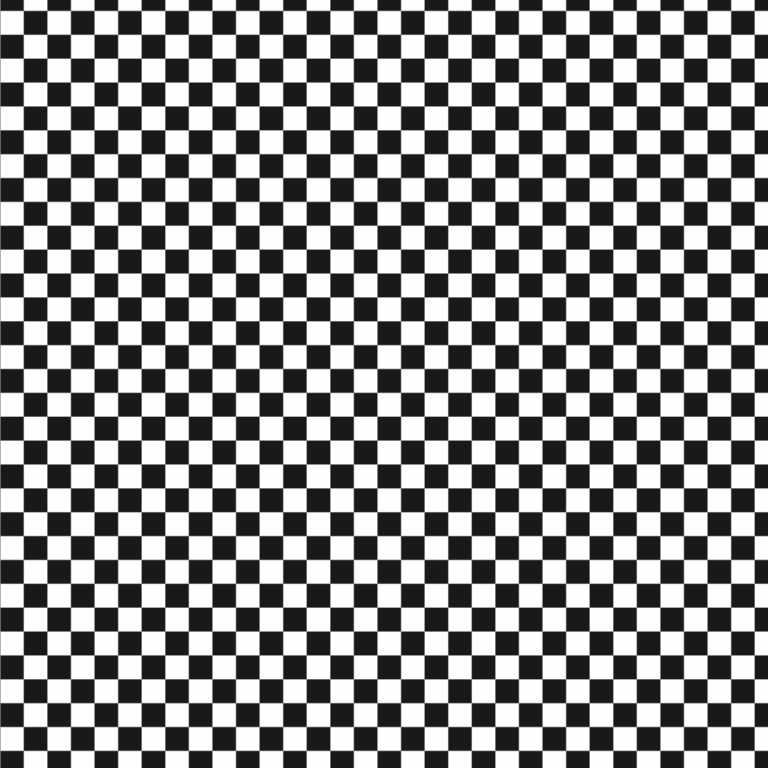
A Shadertoy shader for this pattern:

```glsl
// Black and white checkerboard of slightly tall cells, cropped at the top,
// bottom and right. Each axis gives a soft-edged square wave of +1 and -1;
// the sign of their product picks the colour of the cell.

const vec3 INK = vec3(0.105, 0.095, 0.098);
const vec3 PAPER = vec3(0.995);

// Cell size and position of the first grid corner, measured from the top left
const vec2 CELL_SIZE = vec2(0.0307, 0.03108);
const vec2 GRID_START = vec2(0.0003, 0.01426);
const float EDGE_WIDTH = 0.002;

// Alternates +1, -1 per cell, with linear ramps of the given width at the edges
vec2 softSquareWave(vec2 cell, vec2 rampWidth) {
    vec2 polarity = 1.0 - 2.0 * mod(floor(cell), 2.0);
    vec2 edgeDistance = 0.5 - abs(fract(cell) - 0.5);
    return polarity * clamp(2.0 * edgeDistance / rampWidth, 0.0, 1.0);
}

// Coverage of the light cells: 1 on light, 0 on dark
float checker(vec2 point, vec2 cellSize, vec2 start, vec2 edgeWidth) {
    vec2 wave = softSquareWave((point - start) / cellSize, edgeWidth / cellSize);
    return 0.5 + 0.5 * wave.x * wave.y;
}

void mainImage(out vec4 fragColor, in vec2 fragCoord) {
    vec2 uv = fragCoord / iResolution.xy;
    vec2 fromTopLeft = vec2(uv.x, 1.0 - uv.y);

    // Never let an edge get thinner than one pixel
    vec2 edgeWidth = max(vec2(EDGE_WIDTH), 1.0 / iResolution.xy);

    float light = checker(fromTopLeft, CELL_SIZE, GRID_START, edgeWidth);
    fragColor = vec4(mix(INK, PAPER, light), 1.0);
}
```
